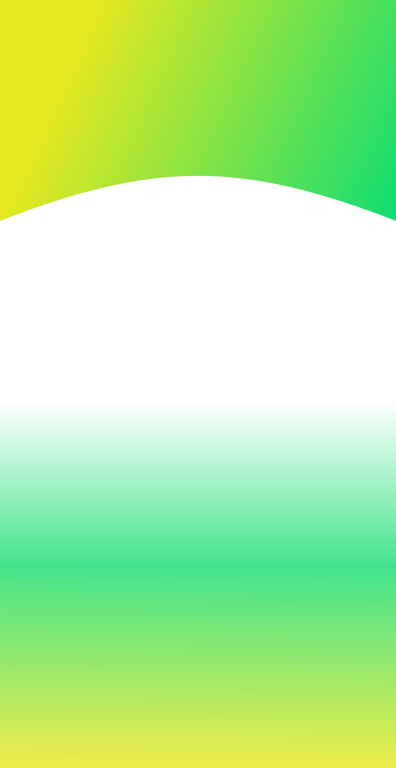
Reproduce this background procedurally as a Shadertoy shader.

```glsl
// A white hill under a slanted yellow-to-green sky, fading below into
// green and then yellow. The hill is a hyperbola; everything else is a
// linear ramp, in canvas units from 0 to 1 on both axes.

#define YELLOW vec3(0.898, 0.910, 0.125)
#define GREEN vec3(0.075, 0.867, 0.440)
#define SKY_SLOPE vec2(1.027, 0.902)  // ramp rate to the right and downward
#define SKY_START 0.261               // ramp offset where yellow ends
#define HILL_TOP 0.771
#define HILL_ROUND 0.1445             // larger is flatter at the crest
#define HILL_STEEP 0.1427
#define FADE_TOP 0.476                // white ends here
#define FADE_GREEN 0.262              // strongest green
#define FADE_YELLOW 0.008             // full yellow
#define FADE_TILT 0.006
#define FADE_OPACITY 0.8

float ramp(float from, float to, float value) {
    return clamp((value - from) / (to - from), 0.0, 1.0);
}

float hillHeight(float x) {
    float side = 2.0 * x - 1.0;
    return HILL_TOP + HILL_ROUND - length(vec2(HILL_ROUND, HILL_STEEP * side));
}

vec3 skyColor(vec2 uv) {
    float t = dot(SKY_SLOPE, vec2(uv.x, 1.0 - uv.y)) - SKY_START;
    return mix(YELLOW, GREEN, clamp(t, 0.0, 1.0));
}

vec3 groundColor(vec2 uv) {
    // The green band leans slightly down to the right
    float y = uv.y + FADE_TILT * (uv.x - 0.5);
    vec3 tint = mix(GREEN, YELLOW, ramp(FADE_GREEN, FADE_YELLOW, y));
    float cover = FADE_OPACITY * ramp(FADE_TOP, FADE_GREEN, uv.y);
    return mix(vec3(1.0), tint, cover);
}

void mainImage(out vec4 fragColor, in vec2 fragCoord) {
    vec2 uv = fragCoord / iResolution.xy;

    // Soft hill edge, about one pixel wide
    float edge = 0.7 / iResolution.y;
    float sky = smoothstep(-edge, edge, uv.y - hillHeight(uv.x));

    fragColor = vec4(mix(groundColor(uv), skyColor(uv), sky), 1.0);
}
```
